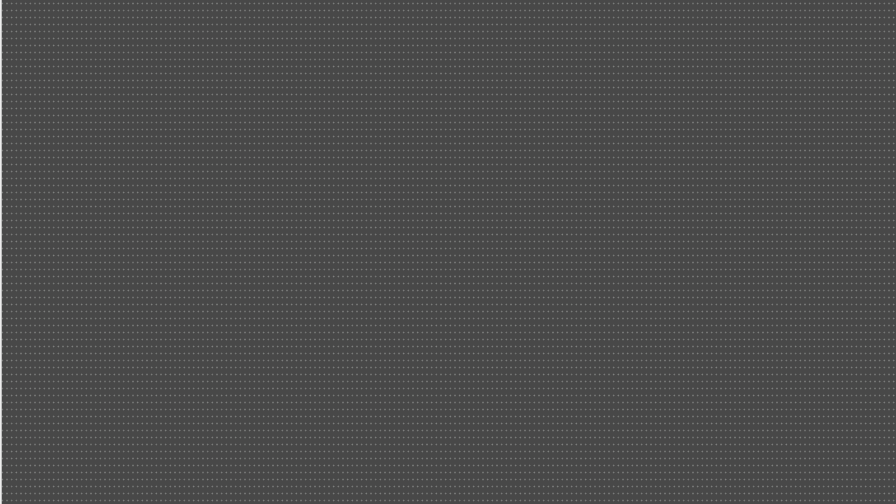
A Shadertoy shader for this pattern:

```glsl
const vec2 REPEATS = vec2(192.0, 72.0);      // dots across and down
const float DOT_RADIUS = 0.0016;             // in canvas heights
const float EDGE_WIDTH = 0.0034;             // pale left margin, in canvas heights
const float TONE_VARIATION = 0.05;           // brightness change between dots
const vec3 GROUND_COLOR = vec3(0.283, 0.283, 0.283);
const vec3 DOT_COLOR = vec3(0.47, 0.475, 0.47);
const vec3 EDGE_COLOR = vec3(0.93);

// Layered sines give each dot a slightly different tone.
float dotTone(vec2 cell) {
    float wave = sin(cell.x * 1.7 + cell.y * 0.6) + sin(cell.y * 2.3 - cell.x * 0.4);
    return 1.0 + 0.5 * TONE_VARIATION * wave;
}

// Coverage of a shape from its signed distance, softened over one pixel.
float coverage(float signedDistance, float pixel) {
    return clamp(0.5 - signedDistance / pixel, 0.0, 1.0);
}

void mainImage(out vec4 fragColor, in vec2 fragCoord) {
    float pixel = 1.0 / iResolution.y;
    vec2 position = fragCoord * pixel;
    vec2 canvas = vec2(iResolution.x * pixel, 1.0);

    // Dot grid
    vec2 cellSize = canvas / REPEATS;
    vec2 grid = position / cellSize;
    vec2 local = (fract(grid) - 0.5) * cellSize;
    float dotMask = coverage(length(local) - DOT_RADIUS, pixel);
    vec3 color = mix(GROUND_COLOR, DOT_COLOR * dotTone(floor(grid)), dotMask);

    // Left margin
    color = mix(color, EDGE_COLOR, coverage(position.x - EDGE_WIDTH, pixel));

    fragColor = vec4(color, 1.0);
}
```
